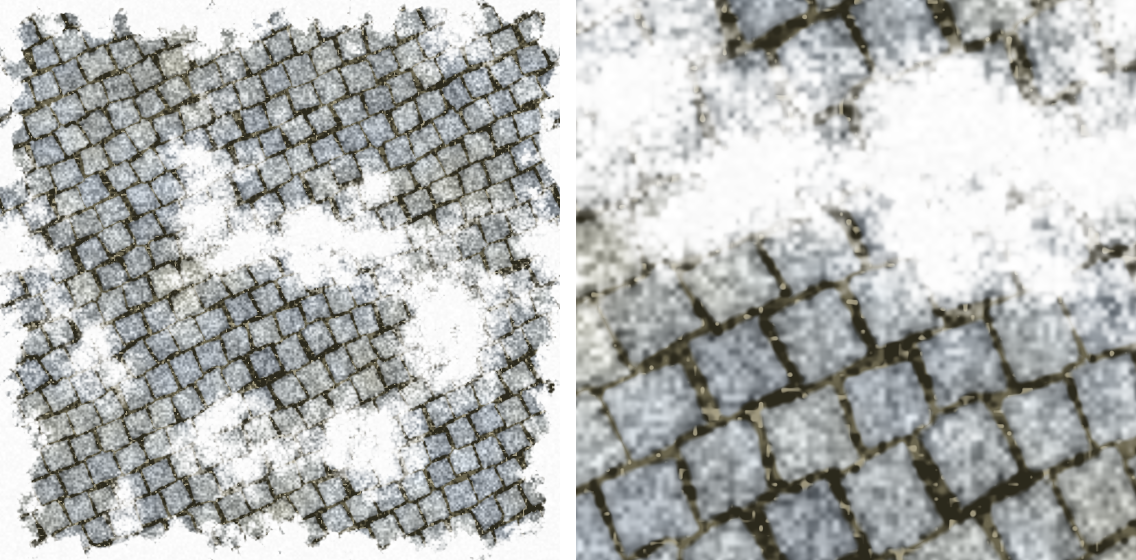
Left, the full canvas; right, a detail of the centre.
A three.js fragment shader for this texture:

```glsl
// Slanted grey cobblestones with sandy dark joints, partly hidden by white snow.
varying vec2 vUv;

// Lattice steps per canvas side; whole even numbers let the rotated rows wrap.
const vec2 LATTICE = vec2(18.0, 8.0);
const float STAGGER = 0.36;      // shift between neighbouring rows, in stones
const float JITTER = 0.17;       // random shift of a stone
const float TILT = 0.34;         // random turn of a stone, radians
const float MIN_HALF = 0.42;     // smallest half side of a stone
const float HALF_RANGE = 0.10;
const float ROUNDING = 0.09;
const float JOINT_HALF = 0.035;
const float WARP = 0.016;        // bending of the rows, in canvas units
const float EDGE_SNOW = 0.046;   // mean width of the snowy border
const float PATCH_START = 0.57;  // snow patches: noise level where they begin
const float PATCH_FULL = 0.78;

const vec3 STONE_COOL = vec3(0.635, 0.665, 0.695);
const vec3 STONE_WARM = vec3(0.645, 0.645, 0.605);
const vec3 JOINT_DARK = vec3(0.17, 0.16, 0.11);
const vec3 JOINT_SOIL = vec3(0.42, 0.40, 0.31);
const vec3 SAND = vec3(0.72, 0.69, 0.58);
const vec3 SNOW = vec3(0.985);

float hash(vec2 p) {
  vec3 q = fract(p.xyx * 0.1031);
  q += dot(q, q.yzx + 33.33);
  return fract((q.x + q.y) * q.z);
}

// Value noise that repeats after one canvas side; freq must be whole.
float noise(vec2 uv, float freq, float seed) {
  vec2 p = uv * freq;
  vec2 i = floor(p);
  vec2 f = fract(p);
  f = f * f * (3.0 - 2.0 * f);
  vec2 a = mod(i, freq) + seed;
  vec2 b = mod(i + 1.0, freq) + seed;
  return mix(mix(hash(a), hash(vec2(b.x, a.y)), f.x),
             mix(hash(vec2(a.x, b.y)), hash(b), f.x), f.y);
}

float fbm(vec2 uv, float freq, float seed) {
  float sum = 0.0;
  float weight = 0.533;
  for (int k = 0; k < 4; k++) {
    sum += weight * noise(uv, freq, seed);
    freq *= 2.0;
    seed += 17.0;
    weight *= 0.5;
  }
  return sum;
}

// Names a lattice cell so that copies one canvas apart share the same name.
vec2 wrapCell(vec2 c) {
  float n = dot(LATTICE, LATTICE);
  vec2 g = vec2(LATTICE.x * c.x - LATTICE.y * c.y, LATTICE.y * c.x + LATTICE.x * c.y);
  return floor(mod(g + 0.5, n));
}

float roundBox(vec2 p, vec2 halfSize) {
  vec2 q = abs(p) - halfSize + ROUNDING;
  return length(max(q, 0.0)) + min(max(q.x, q.y), 0.0) - ROUNDING;
}

// Returns depth inside the nearest stone (x) and its random tone (y).
vec2 cobbles(vec2 uv) {
  vec2 p = vec2(dot(LATTICE, uv), LATTICE.x * uv.y - LATTICE.y * uv.x);
  vec2 base = floor(p);
  float nearest = 9.0;
  float second = 9.0;
  float tone = 0.0;
  for (int y = -1; y <= 1; y++) {
    for (int x = -1; x <= 1; x++) {
      vec2 cell = base + vec2(float(x), float(y));
      vec2 id = wrapCell(cell);
      vec2 r = vec2(hash(id + 3.0), hash(id + 71.0));
      vec2 size = MIN_HALF + HALF_RANGE * vec2(hash(id + 131.0), hash(id + 197.0));
      vec2 d = p - cell - 0.5 - JITTER * (r - 0.5);
      d.x -= STAGGER * (mod(cell.y, 2.0) - 0.5);
      float turn = TILT * (hash(id + 251.0) - 0.5);
      d = vec2(cos(turn) * d.x + sin(turn) * d.y, cos(turn) * d.y - sin(turn) * d.x);
      float dist = roundBox(d, size);
      if (dist < nearest) {
        second = nearest;
        nearest = dist;
        tone = hash(id + 317.0);
      } else {
        second = min(second, dist);
      }
    }
  }
  return vec2(min(-nearest, 0.5 * (second - nearest) - JOINT_HALF), tone);
}

void main() {
  vec2 uv = vUv;
  float grain = 0.6 * noise(uv, 256.0, 5.0) + 0.4 * noise(uv, 150.0, 41.0) - 0.5;
  float detail = fbm(uv, 32.0, 23.0) - 0.5;
  float broad = fbm(uv, 6.0, 59.0) - 0.5;
  vec2 bend = vec2(noise(uv, 7.0, 83.0), noise(uv, 7.0, 107.0)) - 0.5;

  // Stones: speckled granite, darker at the rim
  vec2 stone = cobbles(uv + WARP * bend);
  float depth = stone.x + 0.10 * detail + 0.06 * grain;
  float warmth = clamp(0.4 + 0.5 * (stone.y - 0.5) + 1.6 * broad, 0.0, 1.0);
  vec3 granite = mix(STONE_COOL, STONE_WARM, warmth);
  granite *= 0.93 + 0.16 * stone.y + 0.35 * detail;
  granite *= mix(0.80, 1.04, smoothstep(0.0, 0.16, depth));
  granite += 0.50 * grain;

  // Joints: dark gaps, soil and scattered sand grains
  vec3 joint = mix(JOINT_DARK, JOINT_SOIL, smoothstep(-0.25, 0.25, grain + 0.9 * detail));
  joint = mix(joint, SAND, 0.8 * smoothstep(0.70, 0.92, noise(uv, 230.0, 149.0)));
  vec3 color = mix(joint, granite, smoothstep(-0.03, 0.04, depth));

  // Snow: ragged border and soft, speckled patches
  vec2 toEdge = min(uv, 1.0 - uv);
  float reach = EDGE_SNOW + 0.15 * broad + 0.13 * detail + 0.03 * grain;
  float border = smoothstep(-0.016, 0.018, reach - min(toEdge.x, toEdge.y));
  float drift = 0.5 + 0.5 * (noise(uv, 5.0, 167.0) - 0.5) + 0.6 * (fbm(uv, 9.0, 191.0) - 0.5);
  float cover = smoothstep(PATCH_START, PATCH_FULL, drift + 0.30 * detail + 0.14 * grain);
  color = mix(color, SNOW + 0.04 * grain, max(border, cover));

  gl_FragColor = vec4(clamp(color, 0.0, 1.0), 1.0);
}
```
